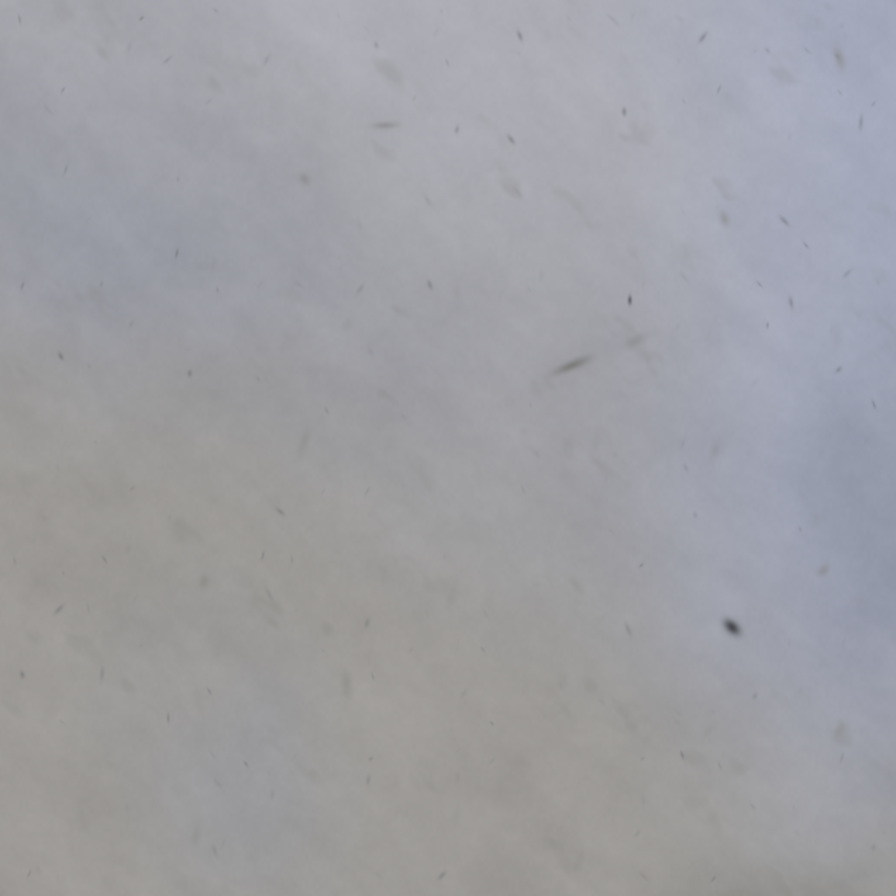
This texture is drawn by a Shadertoy shader. Its source:

```glsl
// A smooth, worn stone or plaster surface in soft daylight: warm grey below, blue to the right.
// Broad colour washes are blended first, then cloudy mottling and diagonal streaks are added,
// and finally small elongated specks are scattered on jittered grids.

const vec3 WARM_GREY = vec3(0.610, 0.600, 0.587);
const vec3 MID_GREY  = vec3(0.622, 0.624, 0.645);
const vec3 PALE_GREY = vec3(0.675, 0.678, 0.708);
const vec3 SKY_BLUE  = vec3(0.640, 0.662, 0.738);
const vec3 SLATE     = vec3(0.565, 0.585, 0.650);
const vec3 SPECK     = vec3(0.300, 0.310, 0.330);
const vec3 STAIN     = vec3(0.480, 0.480, 0.460);

float hash(vec2 p) {
    vec3 q = fract(vec3(p.xyx) * 0.1031);
    q += dot(q, q.yzx + 33.33);
    return fract((q.x + q.y) * q.z);
}

float valueNoise(vec2 p) {
    vec2 i = floor(p), f = fract(p);
    f = f * f * (3.0 - 2.0 * f);
    float low  = mix(hash(i), hash(i + vec2(1, 0)), f.x);
    float high = mix(hash(i + vec2(0, 1)), hash(i + vec2(1, 1)), f.x);
    return mix(low, high, f.y);
}

// Layered noise centred on zero, about -0.5 to 0.5
float cloud(vec2 p, int octaves) {
    float sum = 0.0, weight = 0.5;
    for (int k = 0; k < octaves; k++) {
        sum += weight * (valueNoise(p) - 0.5);
        p = mat2(1.6, 1.2, -1.2, 1.6) * p + 17.3;
        weight *= 0.55;
    }
    return sum;
}

vec2 rotate(vec2 p, float angle) {
    float c = cos(angle), s = sin(angle);
    return vec2(c * p.x + s * p.y, c * p.y - s * p.x);
}

// Soft elliptical spot with its long axis along the angle
float spot(vec2 p, vec2 centre, vec2 radii, float angle) {
    vec2 q = rotate(p - centre, angle) / radii;
    return exp(-dot(q, q));
}

// One faint speck in some cells of a grid
float specks(vec2 p, float cells, float share, float size, float seed) {
    vec2 id = floor(p * cells);
    vec2 key = id + seed;
    vec2 centre = (id + 0.25 + 0.5 * vec2(hash(key), hash(key + 41.7))) / cells;
    float present = step(hash(key + 83.1), share);
    float strength = mix(0.15, 1.0, pow(hash(key + 12.9), 2.0));
    float angle = 1.6 + 1.8 * (hash(key + 57.4) - 0.5);
    vec2 radii = size * vec2(0.8 + hash(key + 29.2), 0.55);
    return present * strength * spot(p, centre, radii, angle);
}

// Broad washes of light and colour
vec3 washes(vec2 p) {
    vec2 q = p + 0.16 * vec2(cloud(p * 4.0, 4), cloud(p * 4.0 + 31.0, 4));
    float height = q.y + 0.45 * q.x;
    vec3 col = mix(WARM_GREY, MID_GREY, smoothstep(0.48, 0.88, height));
    col = mix(col, PALE_GREY, smoothstep(0.82, 1.22, height));
    col = mix(col, SKY_BLUE, 0.9 * smoothstep(0.62, 1.0, q.x) * smoothstep(-0.1, 0.5, q.y));
    col = mix(col, SLATE, 0.85 * spot(q, vec2(1.03, 0.42), vec2(0.13, 0.24), 0.0));
    col = mix(col, SLATE, 0.38 * spot(q, vec2(0.12, 0.72), vec2(0.26, 0.13), -0.5));
    col = mix(col, SLATE, 0.30 * spot(q, vec2(0.28, 0.16), vec2(0.10, 0.16), 0.5));
    col = mix(col, STAIN, 0.45 * spot(q, vec2(0.86, 0.0), vec2(0.12, 0.05), 0.3));
    return col;
}

void mainImage(out vec4 fragColor, in vec2 fragCoord) {
    vec2 p = fragCoord / iResolution.xy;
    vec3 col = washes(p);

    // Mottling, diagonal streaks and fine grain
    vec2 along = rotate(p, -0.75);
    col += 0.040 * cloud(p * 9.0, 4);
    col += 0.030 * cloud(along * vec2(14.0, 34.0), 3);
    col += 0.020 * cloud(p * 75.0, 3);
    col += 0.008 * (valueNoise(p * vec2(260.0, 190.0)) - 0.5);

    // Smudges where the streaked noise dips lowest
    float smudge = smoothstep(0.18, 0.40, cloud(along * vec2(16.0, 30.0) + 7.0, 3));
    col = mix(col, STAIN, 0.20 * smudge);

    // Scattered specks, fine and coarse
    float dust = 0.34 * specks(p, 11.0, 0.50, 0.0045, 3.0)
               + 0.28 * specks(p, 23.0, 0.22, 0.0030, 71.0);
    col = mix(col, SPECK, dust);
    col = mix(col, STAIN, 0.40 * specks(p, 7.0, 0.55, 0.0090, 140.0));

    // A short scratch with a faint tail, and one dark chip
    float scratch = 0.65 * spot(p, vec2(0.638, 0.592), vec2(0.020, 0.005), 0.40)
                  + 0.25 * spot(p, vec2(0.708, 0.619), vec2(0.014, 0.006), 0.40)
                  + 0.35 * spot(p, vec2(0.430, 0.860), vec2(0.014, 0.004), 0.05);
    col = mix(col, STAIN * 0.88, scratch);
    col = mix(col, SPECK * 0.8, 0.9 * spot(p, vec2(0.817, 0.300), vec2(0.010, 0.006), -0.75));
    col = mix(col, SPECK, 0.7 * spot(p, vec2(0.703, 0.665), vec2(0.0022, 0.005), 0.0));

    fragColor = vec4(col, 1.0);
}
```
